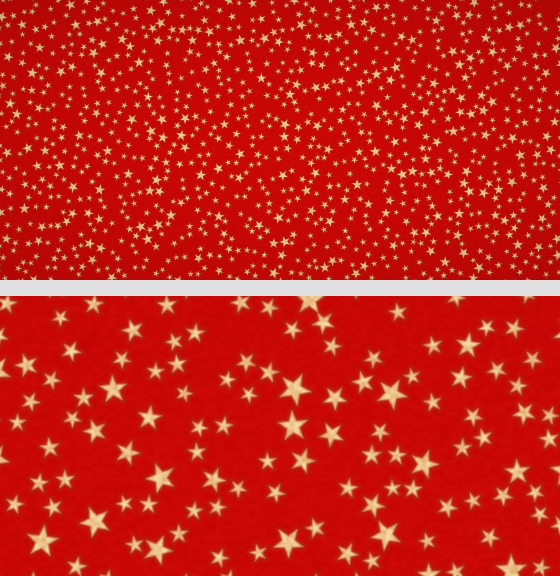
Top: the whole. Bottom: its middle third, enlarged.
Reproduce this texture procedurally as a WebGL 2 fragment shader.

```glsl
#version 300 es
precision highp float;
// Red cotton scattered with small gold five-pointed stars in mixed sizes.
// Stars sit on a turned, jittered grid; each one is pushed off its neighbours
// before its distance is taken, then gilt, rim, weave and light are added.

uniform vec2 u_resolution;
out vec4 fragColor;

vec3 hash3(vec2 cell) {
    vec3 h = fract(cell.xyx * vec3(0.1031, 0.1030, 0.0973));
    h += dot(h, h.yxz + 33.33);
    return fract((h.xxy + h.yzz) * h.zyx);
}

float valueNoise(vec2 p) {
    vec2 i = floor(p), f = fract(p);
    f = f * f * (3.0 - 2.0 * f);
    float low = mix(hash3(i).x, hash3(i + vec2(1, 0)).x, f.x);
    float high = mix(hash3(i + vec2(0, 1)).x, hash3(i + vec2(1, 1)).x, f.x);
    return mix(low, high, f.y);
}

// Mostly small stars, a few medium, and a fifth large.
float starRadius(vec2 cell) {
    vec3 h = hash3(cell + 71.0);
    if (h.x < 0.19) return mix(0.36, 0.43, h.y);
    if (h.x < 0.30) return mix(0.27, 0.33, h.y);
    return mix(0.205, 0.255, h.y);
}

vec2 jitteredCentre(vec2 cell) {
    return cell + 0.5 + 0.84 * (hash3(cell).xy - 0.5);
}

// Moves a star away from any neighbour that crowds it.
vec2 spacedCentre(vec2 cell, float radius) {
    vec2 centre = jitteredCentre(cell), push = vec2(0.0);
    for (int y = -1; y <= 1; y++)
    for (int x = -1; x <= 1; x++) {
        if (x == 0 && y == 0) continue;
        vec2 other = cell + vec2(x, y);
        vec2 away = centre - jitteredCentre(other);
        float gap = length(away);
        float crowding = max(0.0, radius + starRadius(other) + 0.16 - gap);
        push += 0.5 * crowding * away / max(gap, 0.01);
    }
    return centre + clamp(push, -0.32, 0.32);
}

// Distance to a five-pointed star, folded into half of one point.
float starDistance(vec2 p, float radius, float turn) {
    const float SECTOR = 1.256637;
    float angle = atan(p.y, p.x) + turn;
    angle = abs(mod(angle + 0.5 * SECTOR, SECTOR) - 0.5 * SECTOR);
    float reach = length(p);
    vec2 folded = reach * vec2(cos(angle), sin(angle));
    vec2 edge = 0.43 * vec2(cos(0.5 * SECTOR), sin(0.5 * SECTOR)) - vec2(1, 0);
    vec2 normal = normalize(vec2(edge.y, -edge.x));
    return max(dot(folded - vec2(radius, 0.0), normal), reach - radius);
}

void main() {
    vec2 p = gl_FragCoord.xy / u_resolution.y;
    float aspect = u_resolution.x / u_resolution.y;

    // Nearest star, measured in grid cells.
    const float CELLS = 22.4;
    vec2 q = mat2(0.86, 0.51, -0.51, 0.86) * p * CELLS + 40.0;
    float d = 10.0;
    for (int y = -1; y <= 1; y++)
    for (int x = -1; x <= 1; x++) {
        vec2 cell = floor(q) + vec2(x, y);
        float radius = starRadius(cell);
        float turn = 6.2832 * hash3(cell + 19.0).z;
        d = min(d, starDistance(q - spacedCentre(cell, radius), radius, turn));
    }
    float soft = max(0.05, 0.7 * CELLS / u_resolution.y);
    float star = 1.0 - smoothstep(-soft, soft, d);
    float rim = 1.0 - smoothstep(0.03, 0.15, d);

    // Red cloth with a faint weave and a dull rim round each star.
    float weave = valueNoise(p * vec2(150.0, 230.0)) - 0.5;
    vec3 cloth = vec3(0.775, 0.028, 0.02) + weave * vec3(0.035, 0.018, 0.012);
    cloth = mix(cloth, vec3(0.70, 0.12, 0.06), 0.85 * rim);

    // Gilt with a glittery grain.
    float grain = valueNoise(p * 210.0 + 9.0);
    vec3 gilt = mix(vec3(0.87, 0.67, 0.43), vec3(0.95, 0.85, 0.64), grain);
    vec3 color = mix(cloth, gilt, star);

    // Light falls off gently towards the corners.
    vec2 fromMiddle = (p - vec2(0.5 * aspect, 0.47)) / vec2(0.5 * aspect, 0.5);
    color *= 1.02 - 0.065 * dot(fromMiddle, fromMiddle);
    fragColor = vec4(color, 1.0);
}
```
